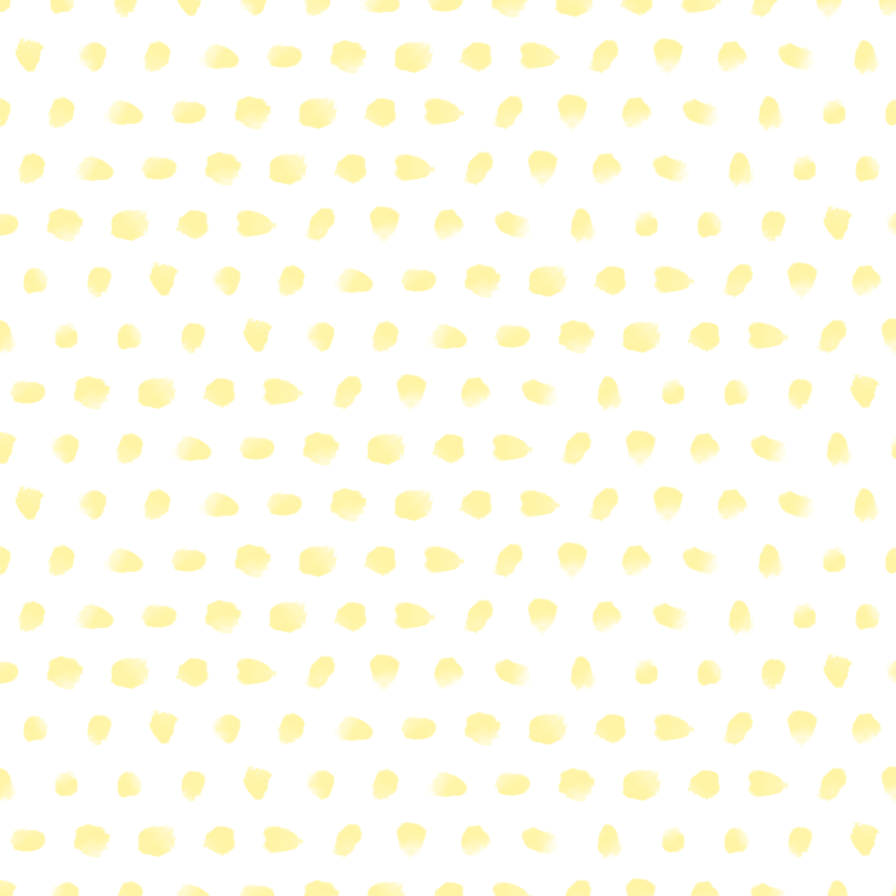
This pattern is drawn by a WebGL 2 fragment shader. Its source:

```glsl
#version 300 es
precision highp float;
// Rows of pale yellow brush dabs on white. A cycle of seventeen dab shapes runs
// along every row, each row starting elsewhere in the cycle. A dab is a tilted,
// tapered superellipse with a noisy edge and a wash that thins to one side.

#define CANVAS 768.0      // design units across the canvas
#define PITCH 54.75       // spacing of dabs along a row
#define ROW_STEP 48.0     // spacing of rows
#define EXTRA_GAP 5.0     // wider gap before dab 13
#define SQUARENESS 2.3    // superellipse exponent
#define WOBBLE 0.26       // broad unevenness of the outline
#define BRISTLE 0.20      // fine raggedness of the outline
#define SOFTNESS 0.6      // edge blur in design units
#define INK vec3(1.0, 0.957, 0.645)
#define PAPER vec3(1.0)

uniform vec2 u_resolution;
out vec4 fragColor;

const int DABS = 17;

// Position of dab 0 in the top row, then in the eight rows that recur.
const float ROW_START[9] = float[9](
  163.0, 25.0, -57.0, -82.5, -218.0, 140.0, 220.5, -195.0, 1.5);

// Half width and half height.
const vec2 SIZE[DABS] = vec2[DABS](
  vec2(10.5, 14.0), vec2(10.5, 11.5), vec2(10.0, 13.8), vec2(14.0, 10.0),
  vec2(14.0, 10.0), vec2(14.2, 13.0), vec2(16.5, 13.0), vec2(13.0, 11.5),
  vec2(16.0, 10.0), vec2(9.0, 15.5), vec2(11.5, 14.0), vec2(11.0, 12.0),
  vec2(15.0, 9.2), vec2(9.0, 13.0), vec2(9.0, 10.5), vec2(10.3, 10.0),
  vec2(9.2, 12.5));

// Widening toward the top, and toward the right.
const vec2 TAPER[DABS] = vec2[DABS](
  vec2(0.5, 0.0), vec2(0.1, 0.15), vec2(0.1, 0.0), vec2(-0.2, -0.2),
  vec2(0.0, 0.0), vec2(0.0, 0.0), vec2(0.0, 0.1), vec2(0.0, 0.1),
  vec2(0.0, -0.5), vec2(0.1, 0.0), vec2(0.4, 0.0), vec2(0.2, -0.2),
  vec2(0.0, 0.0), vec2(-0.3, 0.0), vec2(0.0, 0.0), vec2(-0.1, -0.2),
  vec2(0.1, 0.0));

// Clockwise lean in radians.
const float LEAN[DABS] = float[DABS](
  -0.1, 0.0, 0.5, 0.2, 0.0, 0.2, -0.1, -0.2, 0.05,
  0.6, 0.0, 0.3, 0.3, -0.1, -0.1, 0.0, 0.1);

// Direction in which the wash thins; its length is the strength.
const vec2 FADE[DABS] = vec2[DABS](
  vec2(0.0, 0.1), vec2(-0.5, -0.1), vec2(-0.1, -0.3), vec2(-0.5, 0.2),
  vec2(-0.2, 0.3), vec2(0.1, -0.4), vec2(0.4, 0.3), vec2(-0.1, -0.1),
  vec2(0.2, 0.05), vec2(0.0, -0.3), vec2(0.0, -0.7), vec2(0.2, -0.7),
  vec2(0.6, -0.1), vec2(0.2, -0.3), vec2(-0.2, 0.4), vec2(0.4, 0.1),
  vec2(0.0, -0.2));

float hash(vec2 p) {
  vec3 h = fract(vec3(p.xyx) * 0.1031);
  h += dot(h, h.yzx + 33.33);
  return fract((h.x + h.y) * h.z);
}

float noise(vec2 p) {
  vec2 i = floor(p), f = fract(p);
  f = f * f * (3.0 - 2.0 * f);
  return mix(mix(hash(i), hash(i + vec2(1, 0)), f.x),
             mix(hash(i + vec2(0, 1)), hash(i + vec2(1, 1)), f.x), f.y);
}

// Colour of dab k at an offset from its centre, y up.
vec3 dab(int k, vec2 offset, float pixel) {
  float c = cos(LEAN[k]), s = sin(LEAN[k]);
  vec2 q = vec2(c * offset.x - s * offset.y, s * offset.x + c * offset.y) / SIZE[k];
  vec2 seed = vec2(float(k) * 31.0 + 200.0, 150.0);

  // Position along the thinning direction drives wear and paleness.
  float strength = length(FADE[k]);
  float along = dot(offset / SIZE[k], FADE[k] / strength);
  float worn = smoothstep(-0.3, 1.0, along);

  // Outline
  vec2 shape = abs(q / max(1.0 + TAPER[k] * q.yx, 0.2));
  float radius = pow(pow(shape.x, SQUARENESS) + pow(shape.y, SQUARENESS), 1.0 / SQUARENESS);
  radius += WOBBLE * (noise(q * 1.9 + seed) - 0.5);
  radius += BRISTLE * (0.3 + worn) * (noise(offset * 0.45 + seed) - 0.5);
  float blur = SOFTNESS + 0.5 * pixel + 2.5 * worn * strength;
  float cover = 1.0 - smoothstep(-blur, blur, (radius - 1.0) * min(SIZE[k].x, SIZE[k].y));

  // Uneven wash
  float cloud = noise(offset * 0.18 + seed + 7.0);
  float pale = strength * worn * (0.5 + 0.8 * cloud) + 0.08 * cloud * cloud;
  return mix(PAPER, INK, cover * (1.0 - clamp(pale, 0.0, 1.0)));
}

void main() {
  float unit = CANVAS / min(u_resolution.x, u_resolution.y);
  vec2 p = vec2(gl_FragCoord.x, u_resolution.y - gl_FragCoord.y) * unit;

  // Row, counted from the top
  int row = int(floor(p.y / ROW_STEP + 0.5));
  float start = ROW_START[row < 1 ? 0 : 1 + (row - 1) % 8];

  // Dab within the cycle
  float cycle = float(DABS) * PITCH + EXTRA_GAP;
  float x = mod(p.x - start + 0.5 * PITCH, cycle);
  x -= EXTRA_GAP * step(13.0 * PITCH + 0.5 * EXTRA_GAP, x);
  int k = clamp(int(floor(x / PITCH)), 0, DABS - 1);

  vec2 offset = vec2(x - (float(k) + 0.5) * PITCH, float(row) * ROW_STEP + 0.5 - p.y);
  fragColor = vec4(dab(k, offset, unit), 1.0);
}
```
